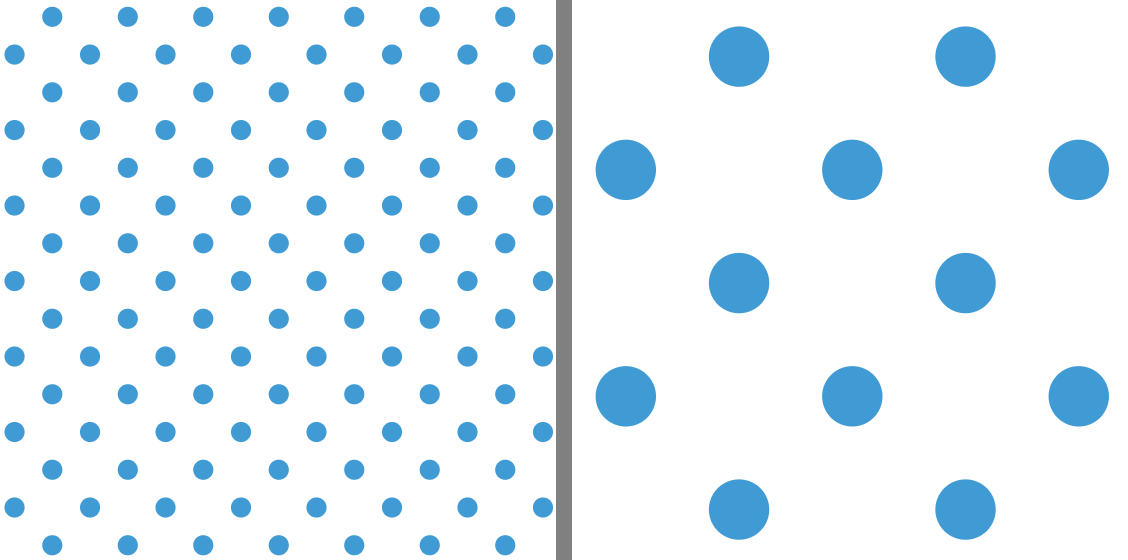
Left, the full canvas; right, a detail of the centre.
Write a WebGL 2 fragment shader that draws this pattern.

```glsl
#version 300 es
precision highp float;
// Polka dots: flat blue discs on white in a staggered grid.
// Two equal square lattices, the second shifted by half a cell both ways,
// are merged as distance fields and filled with a one-pixel soft edge.

uniform vec2 u_resolution;
out vec4 outColor;

// Lengths are fractions of the canvas height
const float CELL = 69.02 / 512.0;
const float RADIUS = 9.2 / 512.0;
const vec2 FIRST_DOT = vec2(13.3, 48.0) / 512.0;

const vec3 PAPER = vec3(1.0);
const vec3 BLUE = vec3(0.25, 0.608, 0.832);

// Signed distance to the nearest disc of a square lattice
float dotLattice(vec2 p, vec2 origin, float cell, float radius) {
  vec2 local = (fract((p - origin) / cell + 0.5) - 0.5) * cell;
  return length(local) - radius;
}

// Coverage of a shape, smoothed over the given width
float fill(float dist, float width) {
  return clamp(0.5 - dist / width, 0.0, 1.0);
}

void main() {
  vec2 p = gl_FragCoord.xy / u_resolution.y;
  float pixel = 1.0 / u_resolution.y;

  // Merge the main and the staggered lattice
  float mainDots = dotLattice(p, FIRST_DOT, CELL, RADIUS);
  float shiftedDots = dotLattice(p, FIRST_DOT + 0.5 * CELL, CELL, RADIUS);
  float dist = min(mainDots, shiftedDots);

  outColor = vec4(mix(PAPER, BLUE, fill(dist, pixel)), 1.0);
}
```
